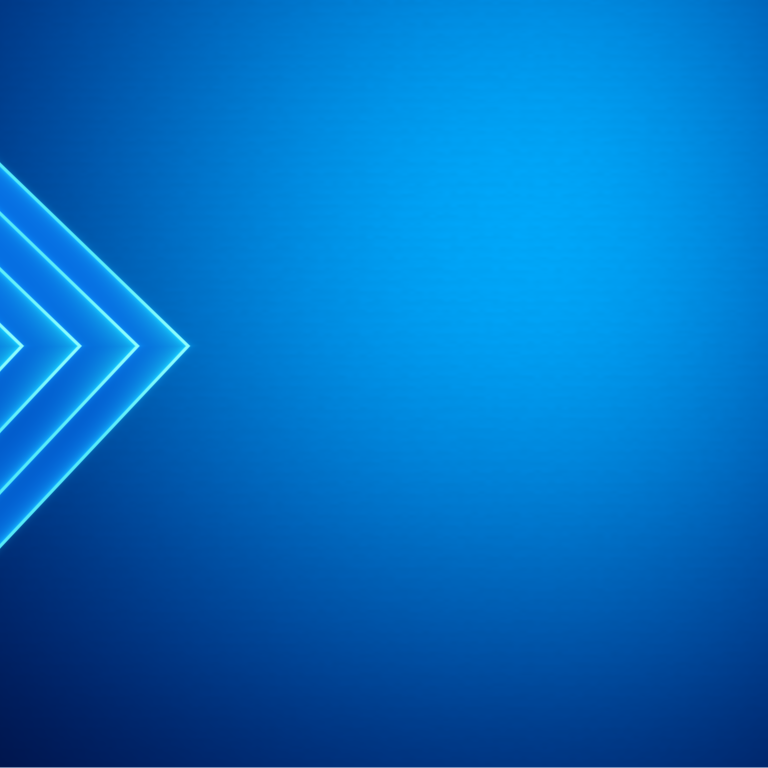
Write a three.js fragment shader that draws this background.

```glsl
varying vec2 vUv;

float hash(vec2 p) {
  vec3 q = fract(vec3(p.xyx) * 0.1031);
  q += dot(q, q.yzx + 33.33);
  return fract((q.x + q.y) * q.z);
}

float valueNoise(vec2 p) {
  vec2 cell = floor(p);
  vec2 f = fract(p);
  f = f * f * (3.0 - 2.0 * f);
  float low = mix(hash(cell), hash(cell + vec2(1.0, 0.0)), f.x);
  float high = mix(hash(cell + vec2(0.0, 1.0)), hash(cell + vec2(1.0, 1.0)), f.x);
  return mix(low, high, f.y);
}

// Signed distance to a wedge pointing right, negative inside
float wedge(vec2 p) {
  float upper = dot(p, normalize(vec2(0.965, 1.0)));
  float lower = dot(p, normalize(vec2(1.065, -1.0)));
  return max(upper, lower);
}

// Lopsided radial glow fading to navy
vec3 backdrop(vec2 p) {
  vec2 q = p - vec2(0.69, 0.70);
  q.x *= q.x > 0.0 ? 1.3 : 1.0;
  q.y *= q.y < 0.0 ? 1.1 : 1.0;
  float glow = exp(-dot(q, q) / 0.52);
  return vec3(0.0, 0.65 * glow, 0.97 * pow(glow, 0.57));
}

void main() {
  vec2 p = vUv;
  vec3 color = backdrop(p);

  // Faint woven grain in horizontal rows
  float grain = valueNoise(p * vec2(110.0, 220.0)) - 0.5;
  float rows = cos(p.y * 452.0 + 2.0 * grain);
  color *= 1.0 + 0.018 * grain + 0.005 * rows;

  // Nested chevrons, each laid over the larger one
  for (int i = 0; i < 4; i++) {
    float layer = float(i);
    float tipX = 0.247 - 0.0753 * layer + 0.0095 * min(layer, 1.0);
    vec2 q = p - vec2(tipX, 0.5495);
    float d = wedge(q);
    float depth = max(-d, 0.0);
    float nearTip = exp(-dot(q, q) / 0.012);

    vec3 deepBlue = mix(vec3(0.0, 0.33, 0.76), vec3(0.02, 0.42, 0.87), smoothstep(-0.12, 0.08, q.y));
    vec3 fill = mix(deepBlue, vec3(0.03, 0.45, 0.92), exp(-depth / 0.03));
    float rim = exp(-depth / mix(0.009, 0.024, nearTip));
    fill = mix(fill, vec3(0.08, 0.74, 0.91), rim * mix(0.65, 0.95, nearTip));
    color = mix(color, fill, 1.0 - smoothstep(-0.001, 0.001, d));

    // Bright edge and its narrow halo
    float edge = abs(d + 0.0015);
    color += vec3(0.02, 0.20, 0.18) * exp(-edge / 0.0035);
    vec3 neon = mix(vec3(0.36, 0.93, 0.96), vec3(0.60, 1.0, 0.98), nearTip);
    color = mix(color, neon, 0.92 * (1.0 - smoothstep(0.0008, 0.0032, edge)));
  }

  // Pale hairline along the bottom
  color = mix(color, vec3(0.75, 0.82, 0.90), 0.6 * (1.0 - smoothstep(0.0008, 0.002, p.y)));

  gl_FragColor = vec4(clamp(color, 0.0, 1.0), 1.0);
}
```
